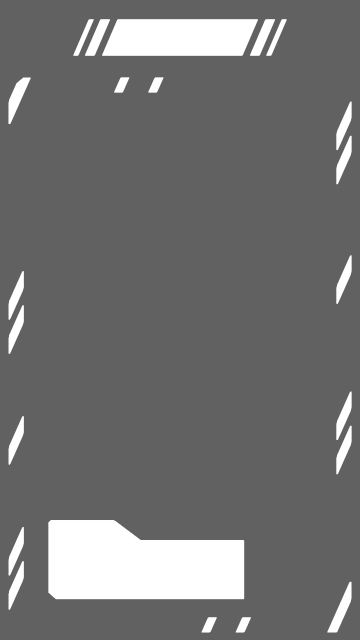
Write a WebGL 2 fragment shader that draws this background.

```glsl
#version 300 es
precision highp float;

uniform vec2 u_resolution;
out vec4 fragColor;

// Lengths are in hundredths of the canvas width.
const float SLANT = 0.445;
const float PAIR_PITCH = 9.49;
const float CORNER_RADIUS = 0.3;
const vec3 GREY = vec3(0.38);
const vec3 WHITE = vec3(1.0);

// Intersection of two distances with a softened corner
float roundMax(float a, float b, float radius) {
    vec2 q = vec2(a, b) + radius;
    return min(max(q.x, q.y), 0.0) + length(max(q, 0.0)) - radius;
}

float boxDistance(vec2 p, vec2 center, vec2 halfSize) {
    vec2 q = abs(p - center) - halfSize;
    return roundMax(q.x, q.y, CORNER_RADIUS);
}

// Signed distance to a line, positive on the side of its normal
float halfPlane(vec2 p, vec2 point, vec2 normal) {
    return dot(p - point, normalize(normal));
}

// Horizontal distance from a leaning axis
float leaningOffset(vec2 p, float slant) {
    return abs(p.x - slant * p.y);
}

// Leaning band trimmed by an upright box
float slantBar(vec2 p, vec2 center, vec2 halfSize, float halfWidth) {
    float band = (leaningOffset(p - center, SLANT) - halfWidth) * inversesqrt(1.0 + SLANT * SLANT);
    return roundMax(band, boxDistance(p, center, halfSize), CORNER_RADIUS);
}

// Wide title bar flanked by mirrored stripes
float header(vec2 p, vec2 center) {
    const float slant = 0.43;
    vec2 q = p - center;
    float offset = leaningOffset(q, slant);
    float stripes = min(abs(offset - 22.92) - 1.39, abs(offset - 26.8) - 0.74);
    float band = min(offset - 19.56, stripes) * inversesqrt(1.0 + slant * slant);
    return roundMax(band, abs(q.y) - 5.09, CORNER_RADIUS);
}

// Two short dashes side by side
float dashPair(vec2 p, vec2 first) {
    float d = 1e3;
    for (int i = 0; i < 2; i++) {
        vec2 center = first + vec2(float(i) * PAIR_PITCH, 0.0);
        d = min(d, slantBar(p, center, vec2(4.0, 2.13), 1.25));
    }
    return d;
}

// Stack of edge bars going down from the top one
float edgeBars(vec2 p, vec2 top, int count) {
    float d = 1e3;
    for (int i = 0; i < count; i++) {
        vec2 center = top - vec2(0.0, float(i) * PAIR_PITCH);
        d = min(d, slantBar(p, center, vec2(2.13, 6.8), 1.28));
    }
    return d;
}

// Long bars in two opposite corners, cut by the side margins
float cornerBars(vec2 p) {
    float upper = slantBar(p, vec2(4.07, 149.77), vec2(8.0, 6.48), 1.67);
    upper = max(upper, halfPlane(p, vec2(5.1, 155.1), vec2(-5.0, 6.0)));
    float lower = slantBar(p, vec2(95.37, 9.14), vec2(8.0, 7.06), 1.39);
    return roundMax(min(upper, lower), abs(p.x - 50.0) - 47.65, CORNER_RADIUS);
}

// Tabbed panel with a sloping step and clipped left corners
float panel(vec2 p) {
    float d = boxDistance(p, vec2(40.63, 22.33), vec2(27.2, 11.0));
    float step = min(p.y - 27.78, halfPlane(p, vec2(31.71, 33.33), vec2(3.0, 4.0)));
    d = roundMax(d, step, CORNER_RADIUS);
    d = max(d, halfPlane(p, vec2(13.43, 13.19), vec2(-8.0, -9.0)));
    return max(d, halfPlane(p, vec2(13.43, 32.64), vec2(-1.0, 1.0)));
}

void main() {
    float unitsPerPixel = 100.0 / u_resolution.x;
    vec2 p = gl_FragCoord.xy * unitsPerPixel;

    // Top and bottom ornaments
    float d = min(header(p, vec2(50.0, 167.36)), panel(p));
    d = min(d, dashPair(p, vec2(33.8, 154.17)));
    d = min(d, dashPair(p, vec2(58.1, 4.2)));
    d = min(d, cornerBars(p));

    // Left edge, then right edge
    const float leftX = 4.5;
    const float rightX = 95.55;
    d = min(d, edgeBars(p, vec2(leftX, 95.72), 2));
    d = min(d, edgeBars(p, vec2(leftX, 55.44), 1));
    d = min(d, edgeBars(p, vec2(leftX, 24.65), 2));
    d = min(d, edgeBars(p, vec2(rightX, 142.82), 2));
    d = min(d, edgeBars(p, vec2(rightX, 100.1), 1));
    d = min(d, edgeBars(p, vec2(rightX, 62.27), 2));

    float coverage = clamp(0.5 - d / unitsPerPixel, 0.0, 1.0);
    fragColor = vec4(mix(GREY, WHITE, coverage), 1.0);
}
```
